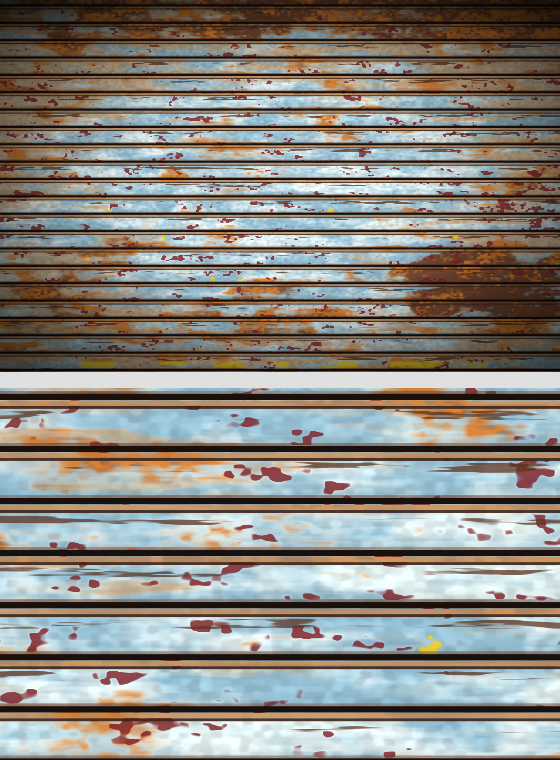
Top, the full canvas; bottom, a detail of the centre.
Reproduce this texture procedurally as a WebGL 1 fragment shader.

```glsl
precision highp float;
uniform vec2 u_resolution;

#define SLATS 21.43
#define FIRST_SEAM 0.315
#define SEAM_HALF 0.06
#define LIP_HALF 0.05
#define GROOVE_HALF 0.028
#define RUST_LEVEL 0.66
#define VIGNETTE 0.74

const vec3 SEAM_DARK = vec3(0.09, 0.055, 0.04);
const vec3 LIP_TAN = vec3(0.76, 0.58, 0.40);
const vec3 PAINT_BLUE = vec3(0.52, 0.67, 0.74);
const vec3 PAINT_PALE = vec3(0.80, 0.85, 0.85);
const vec3 STAIN_TAN = vec3(0.72, 0.58, 0.42);
const vec3 RUST_BROWN = vec3(0.39, 0.22, 0.14);
const vec3 RUST_ORANGE = vec3(0.75, 0.42, 0.13);
const vec3 FLAKE_RED = vec3(0.45, 0.13, 0.15);
const vec3 SPECK_YELLOW = vec3(0.88, 0.76, 0.10);

vec3 hash3(vec2 p) {
  vec3 q = fract(p.xyx * vec3(0.1031, 0.1030, 0.0973));
  q += dot(q, q.yxz + 33.33);
  return fract((q.xxy + q.yzz) * q.zyx);
}

// Smooth cellular noise: jittered cells blended by distance
float cellNoise(vec2 p) {
  vec2 cell = floor(p), local = fract(p);
  float total = 0.0, weight = 0.0;
  for (int j = -1; j <= 1; j++) {
    for (int i = -1; i <= 1; i++) {
      vec2 offset = vec2(float(i), float(j));
      vec3 h = hash3(cell + offset + 100.0);
      vec2 d = offset + 0.2 + 0.6 * h.xy - local;
      float w = exp(-6.0 * dot(d, d));
      total += w * h.z;
      weight += w;
    }
  }
  return total / weight;
}

float layered(vec2 p) {
  float sum = 0.0, gain = 0.53;
  for (int i = 0; i < 3; i++) {
    sum += gain * cellNoise(p);
    p = p * 2.3 + 17.7;
    gain *= 0.55;
  }
  return sum;
}

// Soft stripe across the slat profile, wrapping at the seam
float stripe(float f, float center, float halfWidth, float blur) {
  float d = abs(fract(f - center + 0.5) - 0.5);
  return 1.0 - smoothstep(halfWidth - blur, halfWidth + blur, d);
}

float within(float x, float a, float b, float soft) {
  return smoothstep(a - soft, a + soft, x) * (1.0 - smoothstep(b - soft, b + soft, x));
}

void main() {
  vec2 uv = gl_FragCoord.xy / u_resolution;
  float down = 1.0 - uv.y;
  vec2 p = vec2(uv.x * u_resolution.x / u_resolution.y, down);
  float t = down * SLATS - FIRST_SEAM;
  float row = floor(t), f = fract(t);
  float blur = 0.55 * SLATS / u_resolution.y;
  vec2 shift = vec2(row * 0.37, row * 0.21);

  // Noise fields, partly displaced from slat to slat
  float broad = layered(p * vec2(5.0, 9.0) + shift);
  float streak = layered(p * vec2(6.0, 75.0) + shift * 9.0);
  float patches = layered(p * vec2(13.0, 25.0) + shift + 40.0);
  float grain = cellNoise(p * vec2(110.0, 170.0));

  // Paint with stains that grow toward the top, bottom and sides
  float edge = length((uv - 0.5) * 2.0);
  vec3 color = mix(PAINT_BLUE, PAINT_PALE, smoothstep(0.3, 0.68, patches * 0.6 + streak * 0.4));
  float dirt = 0.25 * smoothstep(0.35, 1.1, edge) + 0.10 * smoothstep(0.35, 0.0, down);
  color = mix(color, STAIN_TAN, 0.8 * smoothstep(0.57, 0.78, streak * 0.5 + broad * 0.5 + dirt));
  color *= 0.91 + 0.18 * grain;

  // Rust: top slats, lower slats and a block at the lower right
  float top = 1.0 - smoothstep(0.07, 0.19, down);
  float low = smoothstep(0.62, 0.76, down);
  float block = within(uv.x + 0.08 * (broad - 0.5), 0.72, 1.1, 0.025) * within(down, 0.68, 0.85, 0.02);
  float foot = smoothstep(0.65, 1.0, f);
  float rustField = broad * 0.45 + patches * 0.4 + streak * 0.15 + (grain - 0.5) * 0.08;
  rustField += 0.21 * top + 0.09 * low + 0.20 * block + 0.05 * foot;
  float rust = smoothstep(RUST_LEVEL - 0.06, RUST_LEVEL + 0.07, rustField);
  float orange = smoothstep(0.43, 0.68, patches * 0.7 + grain * 0.3 - 0.10 * block);
  vec3 rustColor = mix(RUST_BROWN, RUST_ORANGE, orange) * (0.82 + 0.36 * streak);
  color = mix(color, rustColor, 0.92 * rust);

  // Red flakes and dark scratches
  float redZone = within(down, 0.46, 0.66, 0.04) * (smoothstep(0.72, 0.9, uv.x) + 0.6 * smoothstep(0.2, 0.0, uv.x));
  float flakes = cellNoise(p * vec2(24.0, 70.0) + 9.0) * 0.65 + grain * 0.35;
  color = mix(color, FLAKE_RED, 0.85 * smoothstep(0.76, 0.83, flakes + 0.13 * redZone));
  float scratch = layered(p * vec2(9.0, 120.0) + 70.0) * within(f, 0.22, 0.5, 0.08);
  color = mix(color, RUST_BROWN * 0.8, 0.75 * smoothstep(0.62, 0.72, scratch));

  // Sparse yellow specks and a broken strip along the bottom
  vec2 grid = p * 15.0;
  vec3 h = hash3(floor(grid) + 5.0);
  float speckDist = length(fract(grid) - 0.3 - 0.4 * h.xy) + 0.16 * (grain - 0.5);
  float speck = (1.0 - smoothstep(0.07, 0.13, speckDist)) * step(0.93, h.z) * within(down, 0.42, 0.76, 0.02);
  float strip = within(down, 0.972, 0.99, 0.004) * smoothstep(0.52, 0.66, patches);
  color = mix(color, SPECK_YELLOW, 0.85 * max(speck, strip));

  // Slat relief: rolled lip, groove and dark seam
  color *= 0.93 + 0.12 * sin(3.14159 * f);
  color = mix(color, RUST_BROWN, stripe(f, 0.92, 0.035, blur) * (0.25 + 0.5 * streak));
  vec3 lip = mix(LIP_TAN, rustColor, clamp(0.15 + 0.6 * rust + 0.5 * (streak - 0.4), 0.0, 0.9));
  color = mix(color, lip, stripe(f, 0.12, LIP_HALF, blur));
  color = mix(color, RUST_BROWN * 0.55, 0.9 * stripe(f, 0.2, GROOVE_HALF, blur));
  color = mix(color, SEAM_DARK, stripe(f, 0.0, SEAM_HALF, blur));

  // Darkened borders
  color *= 1.08 - VIGNETTE * smoothstep(0.4, 1.5, edge) - 0.18 * smoothstep(0.14, 0.0, down);
  gl_FragColor = vec4(clamp(color, 0.0, 1.0), 1.0);
}
```
